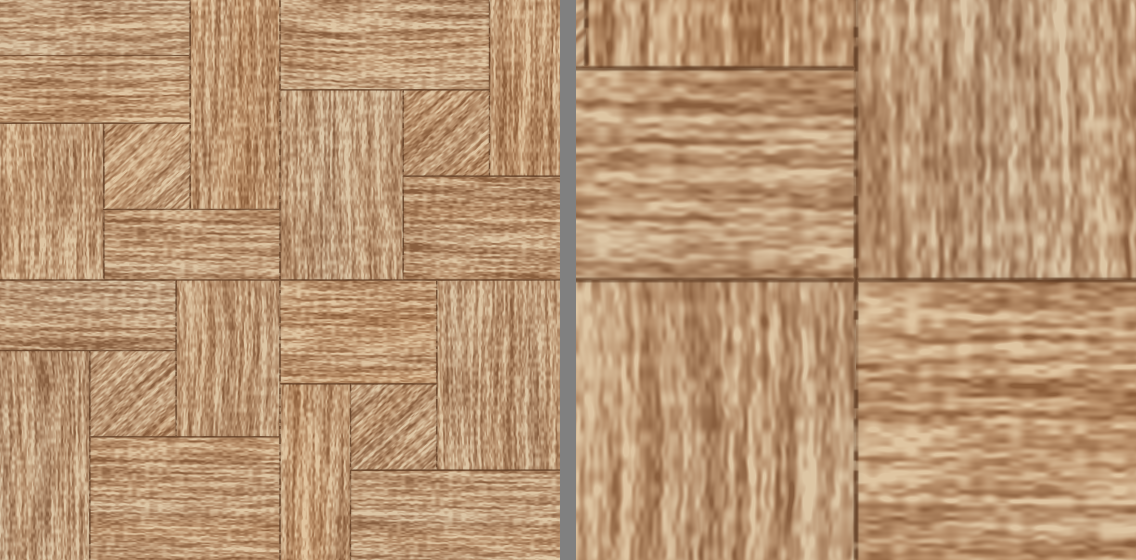
Left, the full canvas; right, a detail of the centre.
Give the GLSL for this pattern, as a three.js fragment shader.

```glsl
varying vec2 vUv;

float hash(vec2 p) {
  return fract(sin(dot(p, vec2(127.1, 311.7))) * 43758.5453);
}

float noise(vec2 p) {
  vec2 i = floor(p), f = fract(p);
  f = f * f * (3.0 - 2.0 * f);
  return mix(mix(hash(i), hash(i + vec2(1.0, 0.0)), f.x),
             mix(hash(i + vec2(0.0, 1.0)), hash(i + 1.0), f.x), f.y);
}

vec2 quarterTurn(vec2 p) {
  return vec2(-p.y, p.x);
}

// Streaks run along x; returns tone in x and warmth in y
vec2 woodGrain(vec2 p, float seed) {
  p += vec2(seed * 13.0, seed * 7.0);
  p.y += (seed - 0.5) * 0.05 * p.x;
  p.y += 0.025 * noise(p * vec2(2.0, 4.0)) + 0.0035 * noise(p * vec2(45.0, 60.0));
  float band = noise(p * vec2(1.0, 20.0)) - 0.5;
  float streak = noise(p * vec2(2.2, 78.0)) - 0.5;
  float fiber = noise(p * vec2(6.5, 125.0) + 31.0) - 0.5;
  float fleck = noise(p * vec2(65.0, 180.0) + 57.0) - 0.5;
  float tone = 0.575 + 0.1 * band + 0.46 * streak + 0.72 * fiber + 0.64 * fleck;
  return vec2(tone, noise(p * vec2(1.5, 14.0) + 83.0) - 0.5);
}

vec3 woodColor(float tone) {
  vec3 dark = vec3(0.54, 0.37, 0.24);
  vec3 middle = vec3(0.72, 0.565, 0.425);
  vec3 pale = vec3(0.87, 0.775, 0.64);
  vec3 color = mix(dark, middle, clamp(tone * 2.0, 0.0, 1.0));
  return mix(color, pale, clamp(tone * 2.0 - 1.0, 0.0, 1.0));
}

void main() {
  // Two by two blocks, each with its small square shifted a quarter turn further
  vec2 grid = vUv * 2.0;
  vec2 block = min(floor(grid), 1.0);
  vec2 local = grid - block;
  vec2 shift = vec2(0.025, -0.094);
  if (block.x == block.y) shift = quarterTurn(shift);
  if (block.y < 0.5) shift = -shift;
  if (block.x == block.y && block.y < 0.5) shift = vec2(-0.025, 0.094);
  if (block.x > 0.5 && block.y < 0.5) shift = vec2(-0.094, -0.025);
  vec2 p = local - 0.5 - shift;

  // Four planks pinwheel around the square; seam.x is upright, seam.y level
  float halfSquare = 0.154;
  float side = 4.0;
  vec2 seam = abs(grid - 1.0);
  vec2 turned = p;
  for (int k = 0; k < 4; k++) {
    float index = float(k);
    if (turned.y > halfSquare && turned.x < halfSquare) side = index;
    float d = length(vec2(max(turned.x - halfSquare, 0.0), turned.y - halfSquare));
    if (mod(index, 2.0) < 0.5) seam.y = min(seam.y, d);
    else seam.x = min(seam.x, d);
    turned = quarterTurn(turned);
  }

  // The widest top plank is made of two strips with a faint joint
  float strip = 0.0;
  if (side < 0.5 && block.x < 0.5 && block.y > 0.5) {
    strip = step(0.802, local.y);
    seam.y = min(seam.y, abs(local.y - 0.802) + 0.0015);
  }

  // Grain direction: level, upright, or slanted in the square
  vec2 along = p;
  if (side > 3.5) {
    float c = cos(0.72), s = sin(0.72);
    along = vec2(c * p.x + s * p.y, c * p.y - s * p.x);
  } else if (mod(side, 2.0) > 0.5) {
    along = p.yx;
  }
  float seed = hash(block * 5.3 + vec2(side * 1.7, strip * 2.9) + 0.7);
  vec2 grain = woodGrain(along, seed);
  float plankTone = 0.05 * (hash(vec2(seed, 4.0)) - 0.5);
  float plankWarmth = hash(vec2(seed, 9.0)) - 0.4;
  vec3 color = woodColor(grain.x + plankTone);
  color += (grain.y + plankWarmth) * vec3(0.014, -0.004, -0.02);

  // Thin brown seams, the upright ones worn into dashes
  vec2 line = 1.0 - smoothstep(0.0008, 0.0045, seam);
  line.x *= 0.3 + 0.55 * smoothstep(0.3, 0.65, noise(grid * vec2(20.0, 95.0)));
  line.y *= 0.6 + 0.3 * noise(grid * vec2(45.0, 20.0));
  color *= 0.96 + 0.04 * smoothstep(0.0, 0.012, min(seam.x, seam.y));
  color = mix(color, vec3(0.38, 0.24, 0.14), max(line.x, line.y));

  gl_FragColor = vec4(color, 1.0);
}
```
